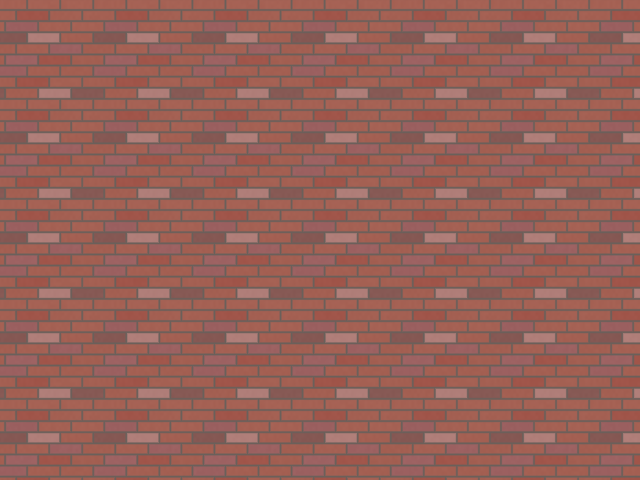
A WebGL 1 fragment shader for this texture:

```glsl
precision highp float;
uniform vec2 u_resolution;

// Lengths are fractions of the canvas height
const vec2 BRICK_SIZE = vec2(0.06887, 0.023148);
const vec2 WALL_OFFSET = vec2(-0.487, 0.7);
const vec2 TILE = vec2(3.0, 9.0);
const float ROW_SHIFT = 1.0 / 3.0;
const float JOINT_FADE = 0.0038;

const vec3 CLAY = vec3(0.645, 0.378, 0.325);
const vec3 RUST = vec3(0.630, 0.335, 0.290);
const vec3 MAUVE = vec3(0.612, 0.380, 0.380);
const vec3 PALE = vec3(0.688, 0.493, 0.472);
const vec3 UMBER = vec3(0.525, 0.347, 0.328);
const vec3 MORTAR = vec3(0.415, 0.375, 0.355);

float hash(vec2 p) {
  return fract(sin(dot(p, vec2(127.1, 311.7))) * 43758.5453);
}

float valueNoise(vec2 p) {
  vec2 i = floor(p);
  vec2 f = fract(p);
  f = f * f * (3.0 - 2.0 * f);
  float low = mix(hash(i), hash(i + vec2(1.0, 0.0)), f.x);
  float high = mix(hash(i + vec2(0.0, 1.0)), hash(i + vec2(1.0, 1.0)), f.x);
  return mix(low, high, f.y);
}

// 1 when the cell is the given column and row of the tile
float isCell(vec2 cell, float column, float row) {
  vec2 gap = abs(cell - vec2(column, row));
  return step(max(gap.x, gap.y), 0.5);
}

vec3 brickColor(vec2 cell) {
  float rust = isCell(cell, 0.0, 0.0) + isCell(cell, 0.0, 2.0)
             + isCell(cell, 1.0, 6.0);
  float mauve = isCell(cell, 2.0, 1.0) + isCell(cell, 2.0, 2.0)
              + isCell(cell, 0.0, 3.0) + isCell(cell, 1.0, 5.0);
  float pale = isCell(cell, 2.0, 4.0) + isCell(cell, 1.0, 8.0);
  float umber = isCell(cell, 1.0, 4.0) + isCell(cell, 2.0, 8.0);
  vec3 color = mix(CLAY, RUST, rust);
  color = mix(color, MAUVE, mauve);
  color = mix(color, PALE, pale);
  return mix(color, UMBER, umber);
}

// Distance from a point inside a brick to its nearest edge
float edgeDistance(vec2 local, vec2 size) {
  vec2 d = (0.5 - abs(local - 0.5)) * size;
  return min(d.x, d.y);
}

void main() {
  float pixel = 1.0 / u_resolution.y;
  vec2 wall = gl_FragCoord.xy * pixel / BRICK_SIZE + WALL_OFFSET;

  // Each course steps a third of a brick to the right
  wall.x -= floor(wall.y) * ROW_SHIFT;
  vec2 cell = mod(floor(wall), TILE);
  vec2 local = fract(wall);

  // Brick face with faint tint and grain
  vec3 color = brickColor(cell);
  float grain = valueNoise(local * vec2(12.0, 3.0) + cell * 17.0) - 0.5;
  color += 0.012 * (hash(cell + 3.0) - 0.5) + 0.014 * grain;

  // Soft recessed joints
  float fade = max(JOINT_FADE, pixel);
  float joint = 1.0 - smoothstep(0.0, fade, edgeDistance(local, BRICK_SIZE));
  gl_FragColor = vec4(mix(color, MORTAR, joint), 1.0);
}
```
